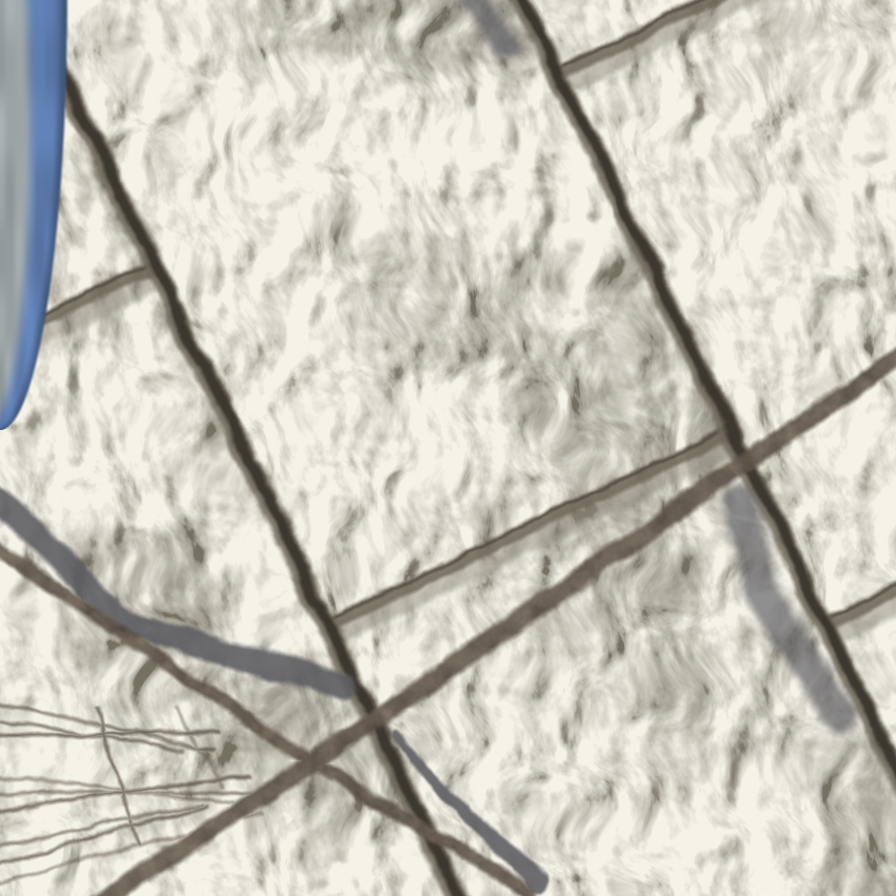
Reproduce this texture procedurally as a Shadertoy shader.

```glsl
// Slanted rough pale stone paving with dark joints, branch shadows and a blue rim at the left.

const vec3 LIGHT_STONE = vec3(0.96, 0.95, 0.91);
const vec3 SHADED_STONE = vec3(0.56, 0.54, 0.49);
const vec3 JOINT_BROWN = vec3(0.43, 0.40, 0.35);
const vec3 JOINT_DARK = vec3(0.21, 0.19, 0.16);
const vec3 BRANCH_BROWN = vec3(0.36, 0.32, 0.28);
const vec3 COOL_SHADOW = vec3(0.36, 0.36, 0.38);
const vec3 RIM_BLUE = vec3(0.36, 0.48, 0.68);
const vec3 RIM_GREY = vec3(0.62, 0.65, 0.66);
const float SLANT = 0.483;
const float COLUMN_WIDTH = 0.555;

float hash(vec2 p) {
    vec3 q = fract(vec3(p.xyx) * 0.1031);
    q += dot(q, q.yzx + 33.33);
    return fract((q.x + q.y) * q.z);
}

float noise(vec2 p) {
    vec2 i = floor(p), f = fract(p);
    f = f * f * f * (f * (f * 6.0 - 15.0) + 10.0);
    return mix(mix(hash(i), hash(i + vec2(1, 0)), f.x),
               mix(hash(i + vec2(0, 1)), hash(i + vec2(1, 1)), f.x), f.y);
}

float fbm(vec2 p) {
    float sum = 0.0, amp = 0.5;
    for (int i = 0; i < 5; i++) {
        sum += amp * noise(p);
        p = mat2(1.6, 1.2, -1.2, 1.6) * p + 7.3;
        amp *= 0.5;
    }
    return sum;
}

float segment(vec2 p, vec2 a, vec2 b) {
    vec2 d = b - a;
    return length(p - a - d * clamp(dot(p - a, d) / dot(d, d), 0.0, 1.0));
}

// Distance to a line with one bend
float bent(vec2 p, vec2 a, vec2 b, vec2 c) {
    return min(segment(p, a, b), segment(p, b, c));
}

float stroke(float d, float halfWidth, float soft) {
    return 1.0 - smoothstep(halfWidth - soft, halfWidth + soft, d);
}

// Rough height field with steep, warped grain
float stoneHeight(vec2 p) {
    vec2 warp = vec2(noise(p * 18.0), noise(p * 18.0 + 40.0)) - 0.5;
    return fbm((p + warp * 0.03) * mat2(30.0, 7.0, -5.0, 18.0) + 60.0);
}

vec3 stone(vec2 p, float across, float column) {
    vec2 toLight = vec2(-0.005, 0.004);
    float relief = stoneHeight(p + toLight) - stoneHeight(p - toLight);
    float patches = smoothstep(0.38, 0.66, fbm(p * 6.0 + column * 9.0));
    float side = smoothstep(0.15, 0.85, across);
    float shade = 0.08 + relief * 1.9 + patches * (0.12 + 0.42 * side);
    shade += 0.35 * smoothstep(0.12, 0.3, relief) * (0.3 + patches);
    return mix(LIGHT_STONE, SHADED_STONE, clamp(shade, 0.0, 1.25));
}

// Thin twigs fanning out from the fork at the lower left
float twigs(vec2 p, float soft) {
    float cover = 0.0;
    for (int i = 0; i < 11; i++) {
        float k = float(i);
        float r = hash(vec2(k, 3.0)), s = hash(vec2(k, 8.0));
        bool steep = i % 4 == 3;
        vec2 a = steep ? vec2(0.25 * r, 0.21) : vec2(-0.02, 0.01 + 0.021 * k);
        vec2 b = steep ? a + vec2(0.05, -0.08 - 0.08 * s) : vec2(0.2 + 0.12 * r, 0.09 + 0.012 * k * s);
        cover = max(cover, stroke(segment(p, a, b), 0.0022, soft) * (0.5 + 0.35 * s));
    }
    return cover;
}

void mainImage(out vec4 fragColor, in vec2 fragCoord) {
    vec2 uv = fragCoord / iResolution.xy;
    float soft = 0.0018 + 0.7 / iResolution.y;
    vec2 wobble = vec2(fbm(uv * 24.0), fbm(uv * 24.0 + 50.0)) - 0.48;
    vec2 p = uv + wobble * 0.013;

    // Slanted columns
    float u = (p.x + SLANT * p.y - 0.511) / COLUMN_WIDTH;
    float column = floor(u), across = fract(u);
    vec3 color = stone(uv, across, column);

    // Staggered cross joints, with a grey bevel below
    float start = mix(0.127, 0.62, mod(column, 2.0));
    float span = mix(0.9, 0.757, step(0.5, column));
    float along = p.y - 0.48 * p.x - start;
    along -= span * round(along / span);
    color = mix(color, SHADED_STONE, 0.5 * stroke(abs(along + 0.016), 0.014, 0.006));
    color = mix(color, JOINT_BROWN, 0.85 * stroke(abs(along), 0.009, soft * 1.6));
    color = mix(color, JOINT_DARK, 0.5 * stroke(abs(along - 0.005), 0.002, soft));

    // Long joints
    float side = (u - round(u)) * COLUMN_WIDTH / 1.11;
    color = mix(color, JOINT_BROWN, 0.85 * stroke(abs(side), 0.0115, soft * 1.6));
    color = mix(color, JOINT_DARK, 0.9 * stroke(abs(side - 0.002), 0.006, soft * 1.4));

    // Cool shadows
    float shadow = stroke(bent(p, vec2(-0.01, 0.45), vec2(0.143, 0.303), vec2(0.385, 0.235)), 0.014, 0.004);
    shadow = max(shadow, 0.75 * stroke(bent(p, vec2(0.825, 0.44), vec2(0.85, 0.34), vec2(0.935, 0.2)), 0.018, 0.008));
    shadow = max(shadow, 0.8 * stroke(segment(p, vec2(0.53, 1.0), vec2(0.565, 0.95)), 0.014, 0.009));
    float taper = 0.004 + 0.04 * max(p.x - 0.43, 0.0);
    shadow = max(shadow, stroke(bent(p, vec2(0.44, 0.18), vec2(0.52, 0.09), vec2(0.6, 0.017)), taper, 0.003));
    color = mix(color, COOL_SHADOW, 0.88 * shadow);

    // Branches and twigs
    float branch = stroke(bent(p, vec2(0.1, -0.015), vec2(0.41, 0.19), vec2(1.02, 0.615)), 0.0105, soft * 1.6);
    branch = max(branch, stroke(bent(p, vec2(-0.02, 0.4), vec2(0.35, 0.148), vec2(0.59, 0.005)), 0.0075, soft * 1.5));
    vec3 bark = BRANCH_BROWN * (0.75 + 0.6 * fbm(uv * 60.0));
    color = mix(color, bark, 0.9 * max(branch, twigs(p, soft)));

    // Curved blue rim
    float drop = (1.0 - uv.y) / 0.48;
    float inset = 0.075 * sqrt(max(1.0 - drop * drop, 0.0)) - uv.x;
    vec3 rim = mix(RIM_BLUE, RIM_GREY, smoothstep(0.035, 0.055, inset + 0.025 * drop));
    rim *= 0.88 + 0.22 * noise(uv * vec2(90.0, 14.0));
    rim *= 0.72 + 0.28 * smoothstep(0.0, 0.012, inset);
    color = mix(color, rim, smoothstep(-soft, soft, inset) * step(drop, 1.0));
    fragColor = vec4(clamp(color, 0.0, 1.0), 1.0);
}
```
